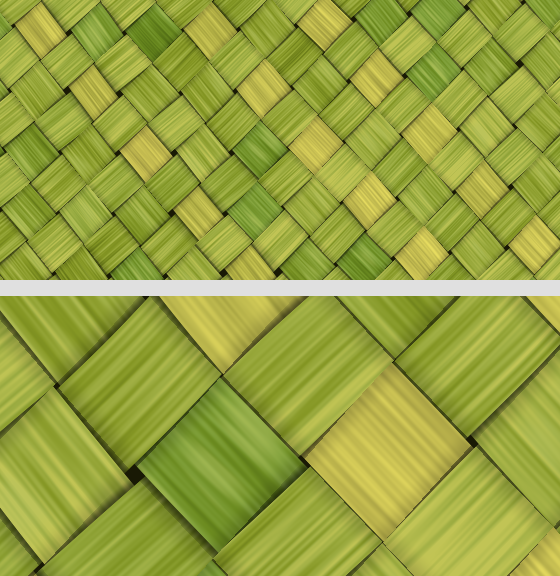
Top: the whole. Bottom: its middle third, enlarged.
This texture is drawn by a WebGL 2 fragment shader. Its source:

```glsl
#version 300 es
precision highp float;

uniform vec2 u_resolution;
out vec4 fragColor;

const vec3 LEAF[5] = vec3[5](
    vec3(0.29, 0.34, 0.04), vec3(0.42, 0.49, 0.10), vec3(0.52, 0.59, 0.14),
    vec3(0.62, 0.68, 0.26), vec3(0.76, 0.77, 0.33));
const vec3 STRAW = vec3(0.78, 0.74, 0.32);
const vec3 GLOSS = vec3(0.70, 0.76, 0.38);
const vec3 HOLE = vec3(0.10, 0.10, 0.02);

float hash(vec2 p) {
    vec3 q = fract(p.xyx * vec3(0.1031, 0.1030, 0.0973));
    q += dot(q, q.yzx + 33.33);
    return fract((q.x + q.y) * q.z);
}

vec2 gradient(vec2 cell) {
    float angle = 6.2832 * hash(cell);
    return vec2(cos(angle), sin(angle));
}

float gradientNoise(vec2 p) {
    vec2 i = floor(p), f = p - i;
    vec2 s = f * f * f * (f * (f * 6.0 - 15.0) + 10.0);
    vec2 e = vec2(1.0, 0.0);
    float low = mix(dot(gradient(i), f), dot(gradient(i + e), f - e), s.x);
    float high = mix(dot(gradient(i + e.yx), f - e.yx),
                     dot(gradient(i + 1.0), f - 1.0), s.x);
    return mix(low, high, s.y);
}

vec3 leafRamp(float tone) {
    float t = clamp(tone, 0.0, 1.0) * 4.0;
    vec3 color = LEAF[0];
    for (int k = 1; k < 5; k++)
        color = mix(color, LEAF[k], clamp(t - float(k - 1), 0.0, 1.0));
    return color;
}

// Skewed lattice: x runs down-right, y runs down-left, one unit per strip
vec2 weaveCoords(vec2 p) {
    vec2 d = p - vec2(1.164, 0.904);
    mat2 strips = mat2(0.094, -0.099, -0.109, -0.120);
    float left = min(d.x, 0.0);
    vec2 bow = vec2(0.1, 0.04) + vec2(0.36, 0.34) * left * left;
    vec2 wobble = vec2(gradientNoise(p * 4.0), gradientNoise(p * 4.0 + 31.0));
    return inverse(strips) * d + bow + 0.04 * wobble;
}

// Signed distance along a strip to its nearest raised crossing
float fromCrest(float x, float phase) {
    return x - phase - 2.0 * round((x - phase) * 0.5);
}

// Each raised piece lies at a slightly different angle
vec2 skewed(vec2 q, vec2 seed, float lean) {
    return vec2(q.x, q.y + (lean + 0.08 * (hash(seed + 29.0) - 0.5)) * q.x);
}

// Distance past the edge of a strip, negative inside
float pastEdge(vec2 q, vec2 seed, float narrowing) {
    float side = q.y < 0.0 ? 7.0 : 3.0;
    return abs(q.y) - (0.442 + 0.055 * hash(seed + side) - narrowing);
}

// q.x runs along the fibres, q.y across them
vec3 stripColor(vec2 q, vec2 seed, float stripTone, float straw, float gloss) {
    vec2 lane = seed * 17.0;
    float bands = gradientNoise(vec2(q.x * 0.5, q.y * 4.5) + lane + 0.5);
    float fibres = gradientNoise(vec2(q.x * 0.4, q.y * 13.0) + lane + 41.3);
    float threads = gradientNoise(vec2(q.x * 0.5, q.y * 24.0) + lane + 83.4);
    float ribs = sin(88.0 * q.y + 5.0 * bands) * hash(seed + 43.0);
    float grain = 0.24 * bands + 0.24 * fibres + 0.36 * threads + 0.06 * ribs;
    float cellTone = hash(seed + 11.0) - 0.5;
    float tilt = q.x * (hash(seed + 23.0) - 0.5);

    vec3 color = leafRamp(0.70 + stripTone + 0.2 * cellTone + 0.24 * tilt + grain);
    float cool = gloss * smoothstep(0.3, 1.0, hash(seed + 5.0));
    color *= mix(vec3(1.0), vec3(0.80, 0.92, 0.88), cool);
    float streak = smoothstep(0.05, 0.4, bands + 0.6 * fibres);
    color = mix(color, GLOSS, 0.4 * gloss * streak * (1.0 - smoothstep(0.1, 0.45, abs(q.x))));
    color = mix(color, STRAW * (1.0 + 0.5 * grain), straw * (0.7 + 0.3 * hash(seed + 37.0)));

    // Ends dip gently toward the crossing strips
    return color * (1.0 - 0.16 * smoothstep(0.32, 0.54, abs(q.x)));
}

void main() {
    vec2 p = gl_FragCoord.xy / u_resolution.y;
    vec2 w = weaveCoords(p);
    float blur = 3.4 / u_resolution.y;
    vec2 strip = round(w);
    vec2 across = w - strip;

    // Falling strips are glossier, rising strips are more matte
    vec2 fall = vec2(fromCrest(w.x, strip.y), across.y);
    vec2 rise = vec2(fromCrest(w.y, strip.x + 1.0), across.x);
    vec2 fallSeed = vec2(round(w.x - fall.x), strip.y) + 60.0;
    vec2 riseSeed = vec2(strip.x, round(w.y - rise.x)) + 140.0;
    bool fallOnTop = abs(fall.x) < 0.5;
    fall = skewed(fall, fallSeed, -0.02);
    rise = skewed(rise, riseSeed, 0.06);

    // Three dry falling strips, the last one narrow, and rare dry rising pieces
    float row = strip.y;
    float dryFall = abs(row * (row - 2.0) * (row - 5.0)) < 0.5 ? 0.95 : 0.0;
    float narrowing = abs(row - 5.0) < 0.5 ? 0.06 : 0.0;
    float dryRise = 0.6 * step(0.98, hash(riseSeed + 2.0));
    float fallTone = 0.16 * (hash(vec2(row, 9.0) + 60.0) - 0.75);
    float riseTone = 0.16 * (hash(vec2(strip.x, 4.0) + 60.0) - 0.5);

    vec4 falling = vec4(stripColor(fall, fallSeed, fallTone, dryFall, 1.0 - dryFall),
                        pastEdge(fall, fallSeed, narrowing));
    vec4 rising = vec4(stripColor(rise, riseSeed, riseTone, dryRise, 0.2),
                       pastEdge(rise, riseSeed, 0.0));

    // Layer the raised strip over the lowered one, with a thin contact shadow
    vec4 top = fallOnTop ? falling : rising;
    vec4 under = fallOnTop ? rising : falling;
    float contact = mix(0.5, 1.0, smoothstep(0.0, 0.09, top.a));
    vec3 color = mix(under.rgb * contact, HOLE, smoothstep(-blur, blur, under.a));
    fragColor = vec4(mix(top.rgb, color, smoothstep(-blur, blur, top.a)), 1.0);
}
```
